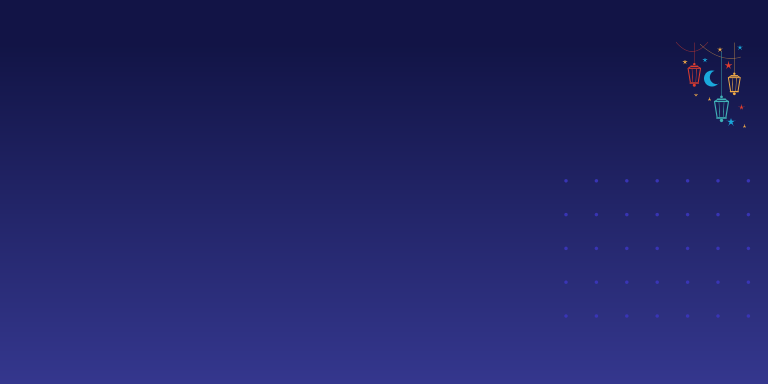
Reproduce this background procedurally as a WebGL 1 fragment shader.

```glsl
precision highp float;
// Night-blue gradient with a dot grid and hanging lanterns, moon and stars at the upper right.

uniform vec2 u_resolution;

const vec2 CANVAS = vec2(768.0, 384.0); // design units, origin at the lower left
const vec3 NIGHT = vec3(0.07, 0.08, 0.275);
const vec3 INDIGO = vec3(0.205, 0.215, 0.555);
const vec3 VIOLET = vec3(0.23, 0.21, 0.74);
const vec3 RED = vec3(0.88, 0.24, 0.18);
const vec3 GOLD = vec3(0.95, 0.67, 0.28);
const vec3 TEAL = vec3(0.25, 0.70, 0.72);
const vec3 CYAN = vec3(0.10, 0.66, 0.86);

// Coverage of a signed distance, softened over one pixel
float cover(float d, float pixel) {
  return clamp(0.5 - d / pixel, 0.0, 1.0);
}

float segment(vec2 p, vec2 a, vec2 b) {
  vec2 ab = b - a;
  float t = clamp(dot(p - a, ab) / dot(ab, ab), 0.0, 1.0);
  return length(p - a - ab * t);
}

// Five-pointed star with one tip up
float star(vec2 p, float radius) {
  const float SECTOR = 1.256637;
  float angle = mod(atan(p.x, p.y) + 0.5 * SECTOR, SECTOR) - 0.5 * SECTOR;
  vec2 q = length(p) * vec2(cos(angle), abs(sin(angle)));
  return dot(q - vec2(radius, 0.0), normalize(vec2(0.25, 0.66)));
}

float crescent(vec2 p, float radius) {
  float bite = length(p - vec2(0.58, 0.15) * radius) - 0.85 * radius;
  return max(length(p) - radius, -bite);
}

// Hanging cord, shaped as a parabola around its lowest point
float garland(vec2 p, float curve, float left, float right) {
  float d = abs(p.y - curve * p.x * p.x) / sqrt(1.0 + 4.0 * curve * curve * p.x * p.x);
  return max(d - 0.25, max(left - p.x, p.x - right));
}

// Lantern frame, mirrored about its vertical axis
float lantern(vec2 p) {
  vec2 q = vec2(abs(p.x), p.y);
  float d = segment(q, vec2(6.2, 6.5), vec2(4.0, -7.0)) - 0.5;
  d = min(d, segment(q, vec2(2.3, 6.5), vec2(1.5, -7.0)) - 0.2);
  d = min(d, segment(q, vec2(0.0, 6.7), vec2(6.2, 6.7)) - 0.5);
  d = min(d, segment(q, vec2(6.2, 6.7), vec2(3.2, 8.6)) - 0.5);
  d = min(d, segment(q, vec2(0.0, 8.6), vec2(3.2, 8.6)) - 0.8);
  d = min(d, segment(q, vec2(0.0, -8.0), vec2(4.0, -8.0)) - 0.7);
  d = min(d, length(q - vec2(0.0, 10.8)) - 1.2);
  return min(d, length(q - vec2(0.0, -10.2)) - 1.5);
}

vec3 hangLantern(vec3 base, vec2 p, vec2 center, float size, float top, vec3 color, float pixel) {
  vec2 hook = center + vec2(0.0, 11.0 * size);
  float cord = segment(p, hook, vec2(center.x, top)) - 0.3;
  base = mix(base, color, 0.55 * cover(cord, pixel));
  return mix(base, color, cover(lantern((p - center) / size) * size, pixel));
}

// Grid of seven columns and five rows
float dotGrid(vec2 p, float pixel) {
  const vec2 STEP = vec2(30.4, 33.8);
  vec2 local = p - vec2(566.0, 68.0);
  vec2 cell = clamp(floor(local / STEP + 0.5), vec2(0.0), vec2(6.0, 4.0));
  return cover(length(local - cell * STEP) - 1.7, pixel);
}

// Stars on two skewed lattices, plus a red pair
vec3 addStars(vec3 base, vec2 p, float pixel) {
  for (int i = 0; i < 4; i++) {
    float n = float(i);
    float column = floor(n / 2.0);
    float odd = mod(n, 2.0);
    vec2 upper = vec2(685.0, 322.0) + column * vec2(35.0, 12.5) + odd * vec2(20.0, 2.0);
    base = mix(base, mix(GOLD, CYAN, odd), cover(star(p - upper, 2.3), pixel));

    float large = column * (1.0 - odd);
    vec2 lower = vec2(696.0, 289.0) + column * vec2(35.0, -27.0) + odd * vec2(13.5, -4.5);
    float radius = 1.6 + 2.2 * large;
    base = mix(base, mix(GOLD, CYAN, large), cover(star(p - lower, radius), pixel));
  }
  for (int i = 0; i < 2; i++) {
    float n = float(i);
    vec2 center = vec2(728.5, 318.5) + n * vec2(13.0, -42.0);
    base = mix(base, RED, cover(star(p - center, 3.5 - 1.2 * n), pixel));
  }
  return base;
}

void main() {
  vec2 uv = gl_FragCoord.xy / u_resolution;
  vec2 p = uv * CANVAS;
  float pixel = CANVAS.y / u_resolution.y;

  // Sky: flat at the top, brightening towards the bottom
  vec3 color = mix(INDIGO, NIGHT, clamp(uv.y / 0.88, 0.0, 1.0));
  color = mix(color, VIOLET, 0.9 * dotGrid(p, pixel));

  // Cords and lanterns
  float redCord = garland(p - vec2(692.0, 332.5), 0.037, -16.0, 16.0);
  float goldCord = garland(p - vec2(731.0, 325.5), 0.015, -31.0, 10.0);
  color = mix(color, RED, 0.55 * cover(redCord, pixel));
  color = mix(color, GOLD, 0.5 * cover(goldCord, pixel));
  color = hangLantern(color, p, vec2(694.3, 309.0), 1.0, 341.0, RED, pixel);
  color = hangLantern(color, p, vec2(734.3, 300.0), 0.95, 341.0, GOLD, pixel);
  color = hangLantern(color, p, vec2(721.5, 275.0), 1.12, 332.0, TEAL, pixel);

  // Moon and stars
  color = mix(color, CYAN, cover(crescent(p - vec2(712.0, 305.5), 8.0), pixel));
  color = addStars(color, p, pixel);
  gl_FragColor = vec4(color, 1.0);
}
```
